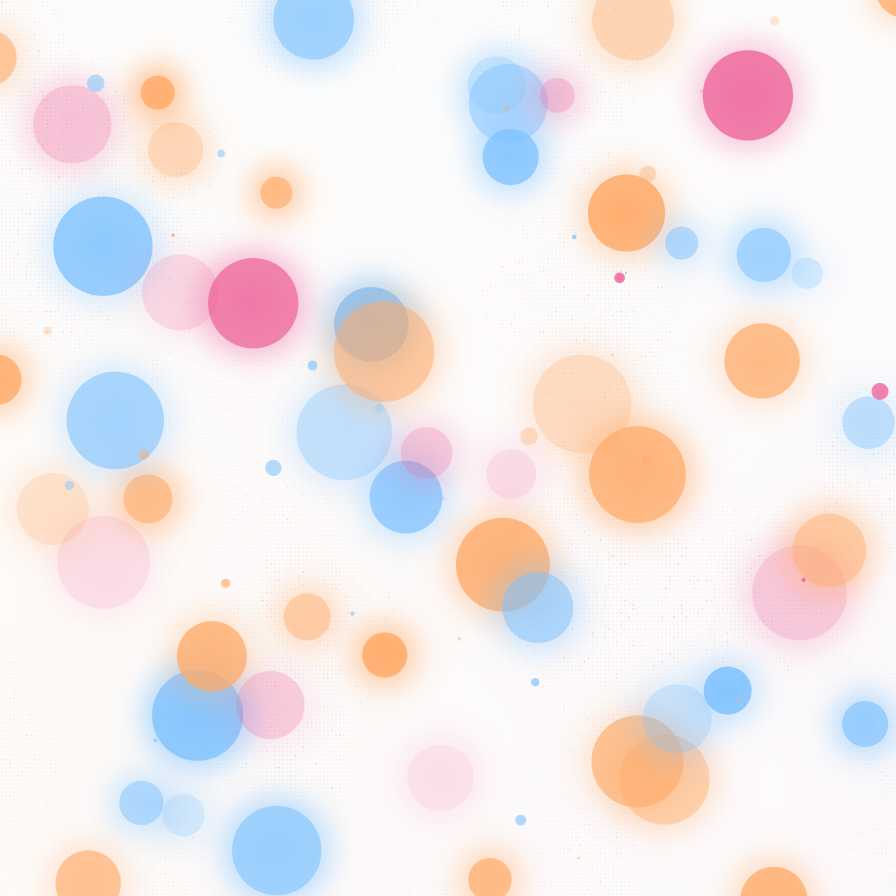
Write a WebGL 2 fragment shader that draws this background.

```glsl
#version 300 es
precision highp float;
// Soft blue, orange and pink discs with glows and specks on off-white paper.

#define COLUMNS 7
#define ROWS 8
#define SPECKS 34
#define MIN_RADIUS 0.017
#define MAX_RADIUS 0.056
#define HALO_WIDTH 0.026
#define HALO_STRENGTH 0.40
#define GRAIN_CELLS 220.0
#define GRAIN_STRENGTH 0.10
#define SEED 17u

uniform vec2 u_resolution;
out vec4 fragColor;

const vec3 BLUE = vec3(0.49, 0.76, 1.00);
const vec3 ORANGE = vec3(1.00, 0.67, 0.41);
const vec3 PINK = vec3(0.93, 0.35, 0.58);

// Integer hash: two random values in 0..1 for a pair of cell numbers.
vec2 hash2(ivec2 cell) {
    uvec2 v = uvec2(cell) * 1664525u + 1013904223u + SEED;
    v.x += v.y * 1664525u;
    v.y += v.x * 1664525u;
    v ^= v >> 16u;
    v.x += v.y * 1664525u;
    v.y += v.x * 1664525u;
    v ^= v >> 16u;
    return vec2(v & 0xffffu) / 65535.0;
}

float valueNoise(vec2 p) {
    ivec2 c = ivec2(floor(p));
    vec2 f = fract(p);
    f = f * f * (3.0 - 2.0 * f);
    float low = mix(hash2(c).x, hash2(c + ivec2(1, 0)).x, f.x);
    float high = mix(hash2(c + ivec2(0, 1)).x, hash2(c + ivec2(1, 1)).x, f.x);
    return mix(low, high, f.y);
}

// Evenly spread triples keep the shares of colour, size and opacity steady.
vec3 spread(int i) {
    return fract(0.5 + float(i) * vec3(0.8192, 0.6710, 0.5497));
}

vec3 pickColor(float k) {
    return k < 0.39 ? BLUE : (k < 0.80 ? ORANGE : PINK);
}

// Off-white wash with patches of fine dotted grain.
vec3 paper(vec2 p, float pixel) {
    vec3 wash = mix(vec3(0.995, 0.982, 0.972), vec3(0.990, 0.978, 0.985), p.x);
    wash = mix(wash, vec3(0.992, 0.990, 0.988), smoothstep(0.2, 1.0, p.y));
    vec2 g = p * GRAIN_CELLS;
    float blur = pixel * GRAIN_CELLS;
    float d = length(fract(g) - 0.5);
    float dotMask = 1.0 - smoothstep(0.22 - 0.5 * blur, 0.22 + 0.5 * blur, d);
    vec2 h = hash2(ivec2(g) + 300);
    float patches = smoothstep(0.25, 0.8, valueNoise(p * 6.0 + 40.0));
    float strength = GRAIN_STRENGTH * patches * (0.35 + h.x + 1.5 * step(0.97, h.y));
    vec3 ink = mix(vec3(0.55), pickColor(h.y), 0.4);
    return mix(wash, ink, dotMask * strength);
}

// Blends one disc and its glow over the colour below.
vec3 blendDisc(vec3 below, vec3 tint, vec2 offset, float radius,
               float opacity, float halo, float pixel) {
    float d = length(offset) - radius;
    float inside = 1.0 - smoothstep(-0.7 * pixel, 0.7 * pixel, d);
    float reach = max(d, 0.0) / HALO_WIDTH;
    float glow = halo * opacity * exp(-reach * (0.6 + reach));
    float core = opacity * (1.0 - 0.06 * smoothstep(-radius, 0.0, d));
    return mix(below, tint, mix(glow, core, inside));
}

void main() {
    float size = max(u_resolution.x, u_resolution.y);
    vec2 p = gl_FragCoord.xy / size;
    float pixel = 1.0 / size;
    vec3 color = paper(p, pixel);

    // Large discs, loosely scattered around a jittered grid.
    for (int i = 0; i < COLUMNS * ROWS; i++) {
        vec3 s = spread(i);
        vec2 cell = vec2(i % COLUMNS, i / COLUMNS);
        vec2 jitter = (hash2(ivec2(i, 11)) - 0.5) * 1.35;
        vec2 center = (cell + 0.5 + jitter) / vec2(COLUMNS, ROWS);
        float radius = mix(MIN_RADIUS, MAX_RADIUS, s.y);
        float opacity = mix(0.18, 0.96, sqrt(s.z));
        if (s.x >= 0.80) {
            // Pinks are mostly pale, with a few large vivid ones.
            bool vivid = s.z > 0.78;
            opacity = vivid ? 0.75 + 0.8 * (s.z - 0.78) : 0.10 + 0.45 * s.z;
            radius = vivid ? 0.90 * MAX_RADIUS : radius;
        }
        float halo = HALO_STRENGTH * mix(0.6, 1.2, hash2(ivec2(i, 23)).x);
        color = blendDisc(color, pickColor(s.x), p - center, radius, opacity, halo, pixel);
    }

    // Small crisp specks.
    for (int i = 0; i < SPECKS; i++) {
        vec3 s = spread(i + 100);
        float radius = mix(0.0012, 0.0100, s.y * s.y);
        color = blendDisc(color, pickColor(s.x * 0.85), p - hash2(ivec2(i, 37)),
                          radius, mix(0.25, 0.85, s.z), 0.0, pixel);
    }
    fragColor = vec4(color, 1.0);
}
```
